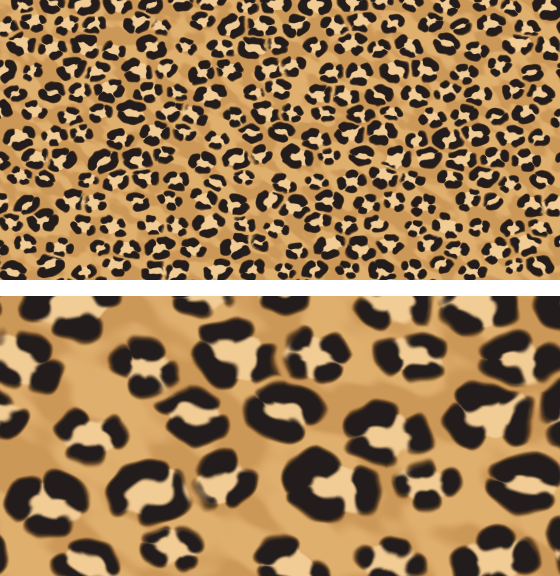
Top, the full canvas; bottom, a detail of the centre.
Write a WebGL 2 fragment shader that draws this pattern.

```glsl
#version 300 es
precision highp float;
// Leopard fur: broken dark rosettes with pale hearts on mottled tan.

#define CELL vec2(0.118, 0.079)   // rosette spacing, in canvas heights
#define JITTER 0.42               // scatter of rosette centres
#define RING vec2(0.47, 0.31)     // ring radii, in cell heights
#define THICKNESS 0.165           // mean half width of a blob
#define MARGIN 0.005              // clear strip between rosettes
#define WOBBLE 0.007              // unevenness of the outlines
#define EDGE 0.0028               // softness of the outlines
#define INK vec3(0.135, 0.115, 0.108)
#define RIM vec3(0.31, 0.17, 0.04)
#define TAN_DEEP vec3(0.80, 0.595, 0.345)
#define TAN_LIGHT vec3(0.875, 0.685, 0.43)
#define PALE vec3(0.95, 0.80, 0.585)

uniform vec2 u_resolution;
out vec4 fragColor;

const float PI = 3.14159265;

vec2 hash2(vec2 p) {
    vec3 h = fract(p.xyx * vec3(0.1031, 0.1030, 0.0973));
    h += dot(h, h.yzx + 33.33);
    return fract((h.xx + h.yz) * h.zy);
}

float cornerSlope(vec2 corner, vec2 offset) {
    float angle = 2.0 * PI * hash2(corner).x;
    return dot(vec2(cos(angle), sin(angle)), offset);
}

float gradientNoise(vec2 p) {
    vec2 i = floor(p), f = p - i;
    vec2 u = f * f * f * (f * (f * 6.0 - 15.0) + 10.0);
    vec2 e = vec2(1.0, 0.0);
    return mix(mix(cornerSlope(i, f), cornerSlope(i + e, f - e), u.x),
               mix(cornerSlope(i + e.yx, f - e.yx), cornerSlope(i + 1.0, f - 1.0), u.x), u.y);
}

mat2 rotation(float angle) {
    float c = cos(angle), s = sin(angle);
    return mat2(c, s, -s, c);
}

float smoothMax(float a, float b, float k) {
    float h = max(k - abs(a - b), 0.0) / k;
    return max(a, b) + 0.25 * h * h * k;
}

// Nearest rosette in a jittered brick grid; border is the distance to its neighbour.
void findRosette(vec2 g, out vec2 id, out vec2 offset, out float size, out float border) {
    float nearest = 9.0, second = 9.0;
    for (int y = -1; y <= 1; y++) {
        float row = floor(g.y) + float(y);
        float shift = 0.5 * mod(row, 2.0);
        for (int x = -1; x <= 1; x++) {
            vec2 cell = vec2(floor(g.x + shift) + float(x), row);
            vec2 centre = cell + 0.5 - vec2(shift, 0.0) + JITTER * (hash2(cell + 7.0) - 0.5);
            float scale = mix(0.78, 1.2, hash2(cell + 51.0).x);
            float dist = length(g - centre) / scale;
            if (dist < nearest) {
                second = nearest;
                nearest = dist;
                id = cell;
                offset = g - centre;
                size = scale;
            } else {
                second = min(second, dist);
            }
        }
    }
    border = 0.5 * (second - nearest) * size;
}

// Distance to two to four round-ended arcs set along an ellipse.
float blobRing(vec2 v, vec2 id) {
    vec2 pick = hash2(id + 23.0);
    float count = 2.0 + step(0.22, pick.x) + step(0.74, pick.x);
    float theta = atan(v.y / RING.y, v.x / RING.x);
    float d = 9.0;
    for (float i = 0.0; i < count; i++) {
        vec2 r = hash2(id + 13.7 * (i + 5.0));
        float middle = 2.0 * PI * (i + pick.y + 0.16 * (r.x - 0.5)) / count;
        float reach = max(PI / count - 0.48 - 0.25 * r.y, 0.06);
        float turn = mod(theta - middle + PI, 2.0 * PI) - PI;
        float a = middle + clamp(turn, -reach, reach);
        vec2 spine = RING * mix(0.92, 1.1, r.y) * vec2(cos(a), sin(a));
        d = min(d, length(v - spine) - THICKNESS * mix(0.8, 1.2, r.x));
    }
    return d;
}

void main() {
    vec2 p = gl_FragCoord.xy / u_resolution.y;
    float soft = max(EDGE, 0.7 / u_resolution.y);

    // Mottled coat in slanting patches
    vec2 streak = rotation(0.6) * p * vec2(9.0, 15.0);
    float mottle = gradientNoise(streak) + 0.45 * gradientNoise(streak * 2.3 + 11.0);
    vec3 colour = mix(TAN_DEEP, TAN_LIGHT, smoothstep(-0.14, 0.16, mottle));

    // Uneven outlines
    vec2 w = p * 34.0;
    p += WOBBLE * vec2(gradientNoise(w), gradientNoise(w + 40.0));

    vec2 id, offset;
    float size, border;
    findRosette(p / CELL, id, offset, size, border);
    float tilt = 1.1 * (hash2(id + 91.0).x - 0.5);
    vec2 v = rotation(tilt) * (offset * CELL / (CELL.y * size));
    float toCanvas = size * CELL.y;

    // Pale heart, spilling a little through the gaps
    float heart = (length(v / RING) - 1.0 + 0.35 * gradientNoise(w * 1.4)) * RING.y * toCanvas;
    float pale = smoothstep(soft, -soft, heart);
    colour = mix(colour, PALE, pale);

    // Dark blobs with a brown rim
    float d = smoothMax(blobRing(v, id) * toCanvas, MARGIN - border * CELL.y, 0.008);
    float rim = smoothstep(1.7 * soft, 0.0, d) * mix(0.65, 0.2, pale);
    colour = mix(colour, RIM, rim);
    colour = mix(colour, INK, smoothstep(soft, -soft, d));
    fragColor = vec4(colour, 1.0);
}
```
